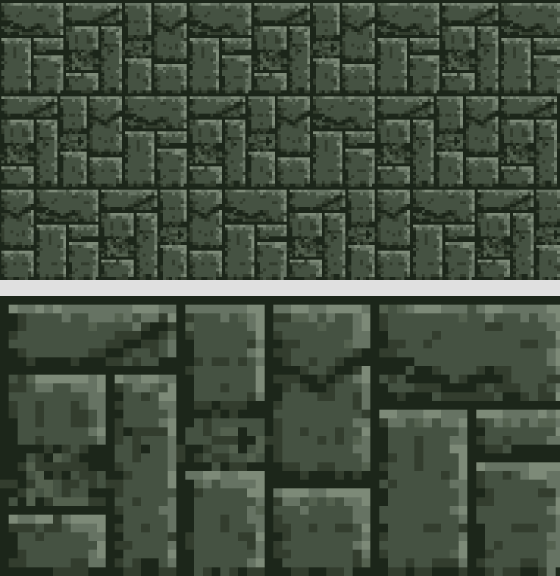
Top, the full canvas; bottom, a detail of the centre.
Write a Shadertoy shader that draws this texture.

```glsl
const vec2 GRID = vec2(190.5, 96.0);   // mosaic cells across and down
const float COURSE = 32.0;             // height of a course, in cells
const float PERIOD = 64.0;             // width of three blocks, in cells
const vec3 STARTS = vec3(0.0, 22.0, 42.0);  // left side of each kind of block
const float LAST_BLOCK = 170.0;        // left side of the closing block
const int SAMPLES = 3;                 // antialiasing samples per axis

const vec3 PALETTE[6] = vec3[6](
    vec3(0.11, 0.15, 0.10), vec3(0.20, 0.24, 0.18), vec3(0.27, 0.32, 0.26),
    vec3(0.33, 0.38, 0.31), vec3(0.40, 0.45, 0.39), vec3(0.49, 0.54, 0.47));

float hash(vec2 p) {
    vec3 q = fract(vec3(p.xyx) * 0.1031);
    q += dot(q, q.yzx + 33.33);
    return fract((q.x + q.y) * q.z);
}

vec2 gradient(vec2 p) {
    float angle = 6.2832 * hash(p);
    return vec2(cos(angle), sin(angle));
}

float gradientNoise(vec2 p) {
    vec2 i = floor(p), f = fract(p), e = vec2(1.0, 0.0);
    vec2 w = f * f * (3.0 - 2.0 * f);
    float low = mix(dot(gradient(i), f), dot(gradient(i + e), f - e), w.x);
    float high = mix(dot(gradient(i + e.yx), f - e.yx),
                     dot(gradient(i + 1.0), f - 1.0), w.x);
    return mix(low, high, w.y);
}

float segment(vec2 p, vec2 a, vec2 b) {
    vec2 d = b - a;
    return length(p - a - d * clamp(dot(p - a, d) / dot(d, d), 0.0, 1.0));
}

// Stone bounds (left, top, right, bottom) within each kind of block
vec4 stoneBounds(int kind, vec2 p) {
    if (kind == 0) {
        if (p.y < 12.0) return vec4(0, 0, 22, 12);
        if (p.x < 11.0) return vec4(0, 12, 11, 32);
        return p.y < 18.0 ? vec4(11, 12, 22, 18) : vec4(11, 18, 22, 32);
    }
    if (kind == 1) {
        if (p.y < 8.0) return vec4(0, 0, 20, 8);
        if (p.x >= 12.0) return vec4(12, 8, 20, 32);
        return p.y < 18.0 ? vec4(0, 8, 12, 18) : vec4(0, 24, 12, 32);
    }
    if (p.x >= 10.0)
        return p.y < 21.0 ? vec4(10, 0, 22, 21) : vec4(10, 21, 22, 32);
    return p.y < 13.0 ? vec4(0, 0, 10, 13) : vec4(0, 19, 10, 32);
}

// Worn stone lit from the upper right, mortar on its left and top
int stoneLevel(vec2 p, vec4 bounds, float rough, float grain) {
    vec2 fromStart = p - bounds.xy - 1.5;
    vec2 fromEnd = bounds.zw - p - 0.5;
    if (min(fromStart.x, fromStart.y) < 0.0) return 0;
    float nearLit = min(fromStart.y, fromEnd.x);
    float farLit = max(fromStart.y, fromEnd.x);
    float nearDark = min(fromStart.x, fromEnd.y);
    if (fromStart.x + fromEnd.y < 0.5) return 0;

    float ragged = 2.0 * rough + grain - 0.5;
    float shade = 0.65 - nearDark - ragged;
    if (shade > 0.0 && (nearLit > 0.5 || fromEnd.y < 0.5))
        return shade > 0.75 ? 0 : 1;
    float light = 1.3 - nearLit - 0.05 * farLit + ragged;
    if (light > 0.0) return light > 1.15 ? 5 : (light > 0.15 ? 4 : 3);
    return rough < -0.32 ? 1 : 2;
}

// Distance to the fractures of a block
float crackDistance(int kind, vec2 p) {
    if (kind == 0)
        return min(segment(p, vec2(0.5, 6.5), vec2(10.0, 10.8)),
                   segment(p, vec2(10.0, 10.8), vec2(14.5, 9.0)));
    if (kind == 1)
        return min(segment(p, vec2(13.0, 6.5), vec2(18.5, 3.5)),
                   segment(p, vec2(13.5, 14.0), vec2(16.5, 18.0)) + 0.4);
    float left = min(segment(p, vec2(11.0, 7.0), vec2(13.5, 9.0)),
                     segment(p, vec2(13.5, 9.0), vec2(17.0, 10.5)));
    float right = min(segment(p, vec2(17.0, 10.5), vec2(19.0, 8.0)),
                      segment(p, vec2(19.0, 8.0), vec2(22.0, 7.0)));
    return min(left, right);
}

// Broken rubble in a dark hollow
int rubbleLevel(int level, vec2 p, vec2 center, vec2 halfSize, float rough, float grain) {
    vec2 q = (p - center) / halfSize;
    if (max(abs(q.x), abs(q.y)) > 1.0) return level;
    if (length(q) + 0.6 * rough > 0.95) return 0;
    float tone = grain + 1.2 * rough;
    if (tone < 0.08) return 0;
    return tone > 0.86 ? 3 : (tone > 0.5 ? 2 : 1);
}

vec3 masonry(vec2 uv) {
    vec2 cell = floor(vec2(uv.x, 1.0 - uv.y) * GRID + vec2(0.5, 0.0)) + 0.5;
    float course = floor(cell.y / COURSE);
    float offset = course < 0.5 ? 0.0 : (course < 1.5 ? STARTS.y : 52.0);
    float x = mod(cell.x + offset, PERIOD);

    // The first two courses close with a whole block
    if (cell.x > LAST_BLOCK && course < 1.5) x = cell.x - LAST_BLOCK + offset;

    int kind = int(step(STARTS.y, x) + step(STARTS.z, x));
    vec2 tile = vec2(x, mod(cell.y, COURSE));
    vec2 p = tile - vec2(STARTS[kind], 0.0);
    float rough = gradientNoise(tile * 0.47);
    float grain = hash(tile + 7.0);

    int level = stoneLevel(p, stoneBounds(kind, p), rough, grain);
    float crack = crackDistance(kind, p) + 0.8 * (grain - 0.5);
    if (crack < 1.15) level = min(level, crack < 0.6 ? 0 : 1);

    vec2 center = kind == 0 ? vec2(4, 10) : (kind == 1 ? vec2(6.5, 21.5) : vec2(5.5, 16.5));
    vec2 halfSize = kind == 0 ? vec2(3, 1.6) : vec2(center.x, 3.5);
    level = rubbleLevel(level, p, center, halfSize, rough, grain);
    return PALETTE[level];
}

void mainImage(out vec4 fragColor, in vec2 fragCoord) {
    vec3 color = vec3(0.0);
    for (int i = 0; i < SAMPLES * SAMPLES; i++) {
        vec2 jitter = (vec2(i % SAMPLES, i / SAMPLES) + 0.5) / float(SAMPLES) - 0.5;
        color += masonry((fragCoord + jitter) / iResolution.xy);
    }
    fragColor = vec4(color / float(SAMPLES * SAMPLES), 1.0);
}
```
